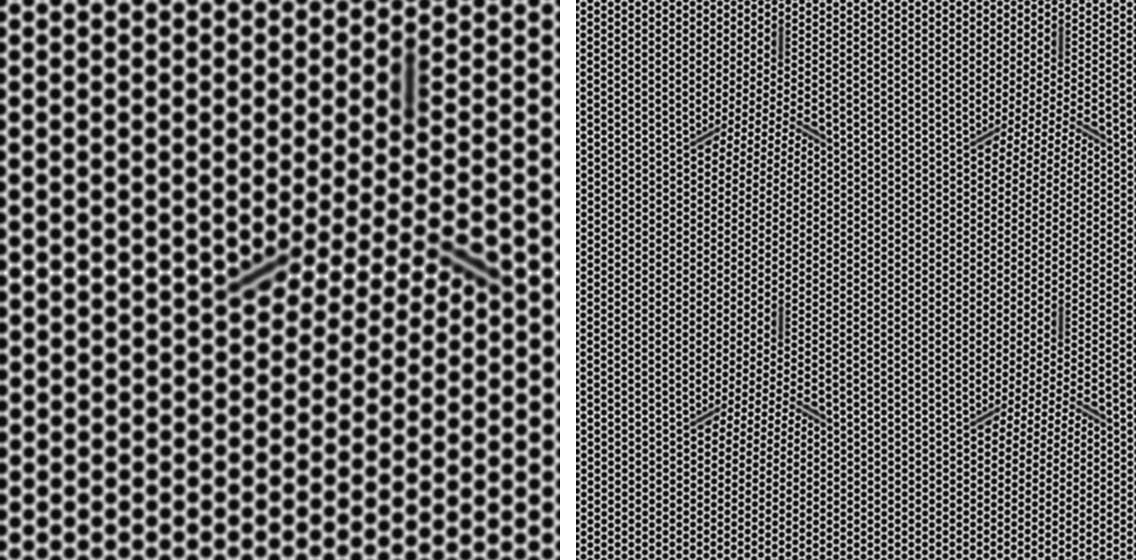
Left, the tile; right, the same tile 2 across and 2 down.
Reproduce this pattern procedurally as a Shadertoy shader.

```glsl
// Honeycomb of soft dark dots: the sum of three plane waves at 120 degrees.
// Three lattice dislocations bend the rows; each is a phase vortex in two of
// the waves, summed over wrapped copies so that the field tiles exactly.

#define COLUMNS 41.0        // dot columns across
#define ROWS 36.0           // dots down each column
#define ANCHOR vec2(0.4705, 0.406) // a point that holds a dot centre
#define STREAK_LENGTH 0.058 // half length of a smeared defect core
#define STREAK_WIDTH 0.021  // half width of a smeared defect core
#define DOT_SHADE 0.045     // grey of the dot centres
#define DOT_FLATNESS 2.17   // wave height above which a dot is flat
#define CONTRAST 0.061      // rise of grey away from the dots
#define GLINT 0.13          // extra light at nodes along the bent row
#define GLINT_HEIGHT 0.512  // height of the bent row

const float PI = 3.14159265;

// Whole wave counts of the three waves; each list sums to zero.
const vec3 WAVES_X = vec3(COLUMNS, -0.5 * (COLUMNS + 1.0), -0.5 * (COLUMNS - 1.0));
const vec3 WAVES_Y = vec3(0.0, ROWS, -ROWS);

// Dislocations: place, smear direction and vortex charge in each wave.
const vec2 SITE[3] = vec2[3](vec2(0.733, 0.850), vec2(0.462, 0.512), vec2(0.840, 0.525));
const vec2 SMEAR[3] = vec2[3](vec2(0.0, 1.0), vec2(0.866, 0.5), vec2(0.866, -0.5));
const vec3 CHARGE[3] = vec3[3](vec3(0.0, 1.0, -1.0), vec3(-1.0, 0.0, 1.0), vec3(1.0, -1.0, 0.0));

// Angle around a vortex that repeats in x, summed over its copies in y.
float vortexAngle(vec2 d) {
    float angle = 0.0;
    float c = cos(PI * d.x), s = sin(PI * d.x);
    for (int n = -2; n <= 2; n++)
        angle += atan(c * tanh(PI * (d.y - float(n))), s);
    return angle;
}

// Phases of the three waves; the linear term closes the field in y.
vec3 wavePhases(vec2 p) {
    vec3 phase = 2.0 * PI * (WAVES_X * p.x + WAVES_Y * p.y);
    for (int i = 0; i < 3; i++)
        phase += CHARGE[i] * (vortexAngle(p - SITE[i]) - 2.0 * PI * SITE[i].x * p.y);
    return phase;
}

// Wave strengths: the twisted waves fade out inside each core.
vec3 waveStrengths(vec2 p) {
    vec3 strength = vec3(1.0);
    for (int i = 0; i < 3; i++) {
        vec2 d = p - SITE[i];
        d -= round(d);
        float along = dot(d, SMEAR[i]) / STREAK_LENGTH;
        float across = dot(d, vec2(-SMEAR[i].y, SMEAR[i].x)) / STREAK_WIDTH;
        float core = exp(-along * along - across * across);
        strength *= 1.0 - core * abs(CHARGE[i]);
    }
    return strength;
}

void mainImage(out vec4 fragColor, in vec2 fragCoord) {
    vec2 p = fragCoord / iResolution.xy;
    vec3 phase = wavePhases(p) - wavePhases(ANCHOR);
    float height = dot(waveStrengths(p), cos(phase));

    // Flat dark dots, grey bridges, light nodes
    float rise = max(DOT_FLATNESS - height, 0.0);
    float grey = DOT_SHADE + CONTRAST * rise * rise;

    // Brighter nodes along the bent row
    float band = (p.y - GLINT_HEIGHT) / 0.016;
    grey += GLINT * exp(-band * band) * smoothstep(-1.15, -1.5, height);

    fragColor = vec4(vec3(clamp(grey, 0.0, 1.0)), 1.0);
}
```
